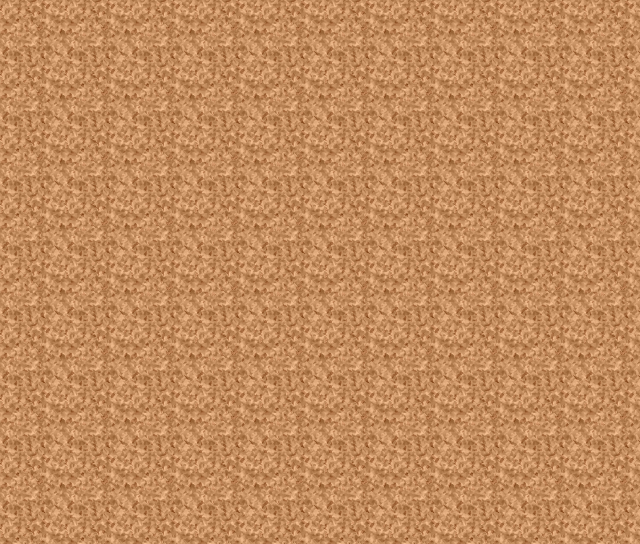
Give the GLSL for this texture, as a Shadertoy shader.

```glsl
// Cork board: square tiles of fine tan granules with dark brown flecks.

const float TILES_ACROSS = 9.87;
const float TAU = 6.28319;
const vec3 CORK_TAN = vec3(0.772, 0.562, 0.382);
const vec3 FLECK_SHADE = vec3(0.11, 0.135, 0.13);

// Three random values in 0..1 for a lattice cell.
vec3 hash3(vec2 cell, float seed) {
    vec3 q = fract(vec3(cell.xyx + seed * 17.3) * vec3(0.1031, 0.1030, 0.0973));
    q += dot(q, q.yxz + 33.33);
    return fract((q.xxy + q.yzz) * q.zyx);
}

// Soft cellular noise that wraps after `cells` cells; returns grain tone in 0..1.
float grains(vec2 tileUv, float cells, float sharpness, float seed) {
    vec2 p = tileUv * cells;
    vec2 base = floor(p);
    float toneSum = 0.0;
    float weightSum = 0.0;
    for (int y = -1; y <= 1; y++) {
        for (int x = -1; x <= 1; x++) {
            vec2 cell = base + vec2(x, y);
            vec3 rnd = hash3(mod(cell, cells), seed);
            vec2 toGrain = cell + 0.05 + 0.9 * rnd.xy - p;
            float weight = exp(-sharpness * dot(toGrain, toGrain));
            toneSum += weight * rnd.z;
            weightSum += weight;
        }
    }
    return toneSum / weightSum;
}

// Bends grain outlines; periodic over one tile.
vec2 warp(vec2 tileUv) {
    vec2 a = tileUv * TAU;
    return tileUv + 0.008 * sin(7.0 * a.yx + 2.0 * sin(3.0 * a) + vec2(0.4, 1.9))
                  + 0.004 * sin(13.0 * a.yx - 5.0 * a + vec2(2.2, 0.7));
}

// Gentle light and dark patches, periodic over one tile.
float patches(vec2 tileUv) {
    vec2 a = tileUv * TAU;
    return 0.5 * sin(a.x + 1.1 + 0.8 * sin(a.y))
         + 0.3 * sin(2.0 * a.y - a.x + 0.6)
         + 0.4 * sin(a.y + 2.0 + 0.7 * sin(2.0 * a.x));
}

// Slim darker seam at a given tile coordinate.
float seam(float coord, float center, float width) {
    float d = abs(fract(coord - center + 0.5) - 0.5);
    return 1.0 - smoothstep(0.0, width, d);
}

vec3 cork(vec2 tileUv) {
    vec2 bentUv = warp(tileUv);

    // Granules at three sizes
    float tone = 0.25 * (grains(bentUv, 31.0, 5.5, 1.0) - 0.5);
    tone += 0.17 * (grains(bentUv, 20.0, 5.0, 2.0) - 0.5);
    tone += 0.055 * (grains(bentUv, 9.0, 4.0, 3.0) - 0.5);

    // Broad shading and faint seams
    tone += 0.009 * patches(tileUv);
    tone -= 0.022 * seam(tileUv.y, 0.53, 0.05);
    tone -= 0.016 * seam(tileUv.x, 0.64, 0.05);

    // Sparse dark flecks
    float fleck = smoothstep(0.72, 0.92, grains(bentUv, 22.0, 7.0, 4.0));
    return CORK_TAN + tone - FLECK_SHADE * fleck;
}

void mainImage(out vec4 fragColor, in vec2 fragCoord) {
    // Square tiles start at the top left corner
    vec2 fromTop = vec2(fragCoord.x, iResolution.y - fragCoord.y);
    vec2 tileUv = fract(fromTop / iResolution.x * TILES_ACROSS);
    fragColor = vec4(clamp(cork(tileUv), 0.0, 1.0), 1.0);
}
```
